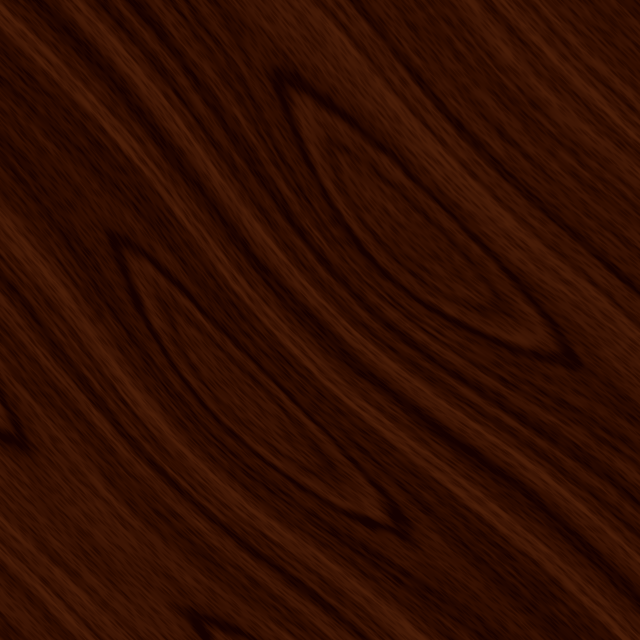
Write a three.js fragment shader that draws this texture.

```glsl
// Dark polished wood: diagonal growth bands flow around long lens-shaped knots.
// Layered sines colour the bands, an elliptic distance draws the knot rings,
// and stretched cellular and value noise add pores and fine fibres.

varying vec2 vUv;

const vec3 DARK_WOOD  = vec3(0.085, 0.002, 0.0);
const vec3 MID_WOOD   = vec3(0.190, 0.052, 0.0);
const vec3 LIGHT_WOOD = vec3(0.295, 0.118, 0.032);

const vec2  KNOT_SIZE    = vec2(0.39, 0.078);  // half length, half width
const float KNOT_POWER   = 1.6;                // below 2 gives pointed tips
const float BEND         = 0.075;              // sag of the grain mid-canvas
const float BAND_GAIN    = 1.0;
const vec2  PORE_SCALE   = vec2(32.0, 210.0);
const vec2  FIBRE_SCALE  = vec2(22.0, 330.0);
const float PORE_DEPTH   = 0.20;
const float FIBRE_DEPTH  = 0.26;

vec2 hash2(vec2 p) {
  vec3 q = fract(p.xyx * vec3(0.1031, 0.1030, 0.0973));
  q += dot(q, q.yzx + 33.33);
  return fract((q.xx + q.yz) * q.zy);
}

float valueNoise(vec2 p) {
  vec2 cell = floor(p);
  vec2 f = fract(p);
  f = f * f * (3.0 - 2.0 * f);
  float low  = mix(hash2(cell).x, hash2(cell + vec2(1.0, 0.0)).x, f.x);
  float high = mix(hash2(cell + vec2(0.0, 1.0)).x, hash2(cell + 1.0).x, f.x);
  return mix(low, high, f.y);
}

// Distance to the nearest scattered point
float cellular(vec2 p) {
  vec2 cell = floor(p);
  float nearest = 2.0;
  for (int j = -1; j <= 1; j++) {
    for (int i = -1; i <= 1; i++) {
      vec2 neighbour = cell + vec2(float(i), float(j));
      nearest = min(nearest, length(neighbour + hash2(neighbour) - p));
    }
  }
  return nearest;
}

float bump(float x, float centre, float width) {
  float d = (x - centre) / width;
  return exp(-d * d);
}

// Two knots stacked mid-canvas, two more side by side below them
vec2 knotCentre(float i) {
  return i < 2.0 ? vec2(0.005, 0.595 + 0.37 * i)
                 : vec2((i - 2.5) * 1.03, 0.25);
}

// Brightness of the growth bands across the grain
float bandTone(float s) {
  float tone = 0.17 * sin(s * 41.0 + 1.8 * sin(s * 17.0));
  tone += 0.14 * sin(s * 93.0 + 2.2 * sin(s * 29.0 + 1.0));
  tone += 0.10 * sin(s * 211.0 + 2.5 * sin(s * 53.0 + 2.0));
  tone += 0.06 * sin(s * 437.0 + 3.0 * sin(s * 71.0));
  return 0.50 + BAND_GAIN * tone;
}

// Brightness of the rings inside a knot, r = 1 at its rim
float knotTone(float r) {
  float tone = 0.52 + 0.05 * sin(r * 38.0);
  tone -= 0.50 * bump(r, 0.82, 0.075);
  tone += 0.14 * bump(r, 0.66, 0.07);
  tone -= 0.22 * bump(r, 0.50, 0.06);
  return tone;
}

void main() {
  // x runs along the grain (down to the right), y across it
  vec2 grain = vec2(vUv.x - vUv.y, vUv.x + vUv.y) * 0.70711;
  grain.y += BEND * bump(grain.x, 0.0, 0.35) * bump(grain.y, 0.75, 0.42);
  float wobble = valueNoise(grain * vec2(9.0, 70.0)) - 0.5;
  float sway = valueNoise(grain * vec2(3.0, 9.0) + 7.0) - 0.5;

  // Push the bands aside around each knot and keep the closest rim
  float across = grain.y + 0.022 * sway + 0.002 * wobble;
  float rim = 10.0;
  for (int i = 0; i < 4; i++) {
    vec2 offset = grain - knotCentre(float(i));
    offset += vec2(0.03 * wobble, 0.012 * sway);
    vec2 scaled = pow(abs(offset) / KNOT_SIZE + 0.0001, vec2(KNOT_POWER));
    float r = pow(scaled.x + scaled.y, 1.0 / KNOT_POWER);
    across -= offset.y / max(r * r, 1.0);
    rim = min(rim, r);
  }
  float tone = mix(knotTone(rim), bandTone(across), smoothstep(0.86, 1.12, rim));

  // Short dark pores and fine fibres along the grain
  float pores = 1.0 - smoothstep(0.12, 0.50, cellular(grain * PORE_SCALE));
  float fibres = valueNoise(grain * FIBRE_SCALE) - 0.5;
  float strands = valueNoise(grain * vec2(7.0, 120.0) + 19.0) - 0.5;
  tone += FIBRE_DEPTH * fibres + 0.16 * strands + PORE_DEPTH * (0.35 - pores);

  // Three-stop wood ramp
  tone = clamp(tone, 0.0, 1.0);
  vec3 colour = mix(DARK_WOOD, MID_WOOD, min(tone * 2.0, 1.0));
  colour = mix(colour, LIGHT_WOOD, max(tone * 2.0 - 1.0, 0.0));
  gl_FragColor = vec4(colour, 1.0);
}
```
